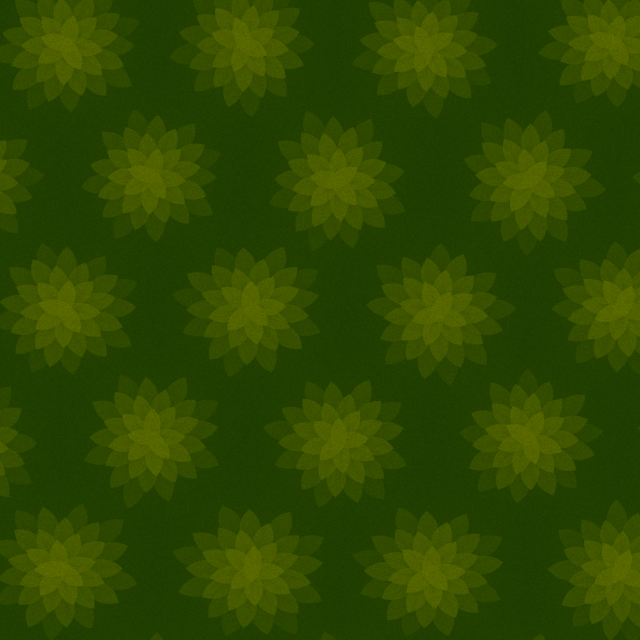
Give the GLSL for this pattern, as a Shadertoy shader.

```glsl
const vec2 SPACING = vec2(0.289, 0.205);
const vec2 FIRST_CENTER = vec2(0.097, 0.107);
const vec2 JITTER = vec2(0.022, 0.012);
const float FLOWER_RADIUS = 0.121;
const int PETALS = 34;
const float CORE_PETALS = 4.0;
const float GOLDEN_ANGLE = 2.39996;
const vec2 INNER_PETAL = vec2(0.026, 0.0115);  // half length, half width
const vec2 OUTER_PETAL = vec2(0.036, 0.0165);
const float PETAL_OPACITY = 0.76;
const float EDGE_SOFTNESS = 0.0013;
const float SHADOW = 0.09;
const float GRAIN_CELLS = 512.0;
const float GRAIN = 0.09;
const vec3 DARK_GREEN = vec3(0.112, 0.232, 0.0);
const vec3 OLIVE = vec3(0.465, 0.495, 0.0);

float hash(vec2 p) {
    vec3 q = fract(vec3(p.xyx) * 0.1031);
    q += dot(q, q.yzx + 33.33);
    return fract((q.x + q.y) * q.z);
}

vec2 hash2(vec2 p) {
    return vec2(hash(p + 17.3), hash(p + 71.9));
}

mat2 rotation(float angle) {
    float c = cos(angle), s = sin(angle);
    return mat2(c, -s, s, c);
}

// Lens-shaped petal lying along x; negative inside.
float petalDistance(vec2 p, float tip, vec2 halfSize) {
    float along = (p.x - tip + halfSize.x) / halfSize.x;
    float width = halfSize.y * (1.0 - pow(abs(along), 2.4));
    float slope = 2.4 * halfSize.y / halfSize.x * pow(abs(along), 1.4);
    return (abs(p.y) - width) / sqrt(1.0 + slope * slope);
}

// Paints translucent petals on a golden-angle spiral, outermost first.
float paintFlower(float light, vec2 p, vec2 id, float aa) {
    vec2 size = hash2(id + 5.0);
    p /= vec2(mix(0.98, 1.07, size.x), mix(0.93, 0.99, size.y));
    float r = length(p) / FLOWER_RADIUS;
    light += 0.11 * exp(-r * r * 1.3);
    if (r > 1.15) return light;

    float turn = 6.28318 * hash(id + 40.0);
    for (int i = PETALS - 1; i >= 0; i--) {
        float n = float(i);
        float age = (n + CORE_PETALS) / (float(PETALS - 1) + CORE_PETALS);
        float vary = hash(id * 7.0 + n);
        float tip = FLOWER_RADIUS * sqrt(age) * mix(0.96, 1.03, vary);
        vec2 q = rotation(turn + n * GOLDEN_ANGLE) * p;
        float d = petalDistance(q, tip, mix(INNER_PETAL, OUTER_PETAL, sqrt(age)));

        float shadow = exp(-max(d, 0.0) / 0.0025);
        light *= 1.0 - SHADOW * shadow * step(0.0, q.x);

        float tone = 0.79 - 0.61 * pow(age, 0.8) + 0.05 * (vary - 0.5);
        tone += 0.9 * (q.x - tip + 0.025);
        float cover = smoothstep(aa, -aa, d);
        light = mix(light, tone, PETAL_OPACITY * cover);
    }
    return light;
}

void mainImage(out vec4 fragColor, in vec2 fragCoord) {
    vec2 uv = fragCoord / iResolution.xy;
    float aa = max(EDGE_SOFTNESS, 0.8 / iResolution.y);
    float light = 0.0;

    // Staggered rows, with the nearest flower in each.
    float nearRow = round((uv.y - FIRST_CENTER.y) / SPACING.y);
    for (int k = -1; k <= 1; k++) {
        float row = nearRow + float(k);
        float stagger = 0.5 * mod(row, 2.0);
        float column = round((uv.x - FIRST_CENTER.x) / SPACING.x - stagger);
        vec2 id = vec2(column, row) + 20.0;
        vec2 center = FIRST_CENTER + SPACING * vec2(column + stagger, row);
        center += JITTER * (hash2(id) - 0.5);
        light = paintFlower(light, uv - center, id, aa);
    }

    // Fine grain.
    vec3 color = mix(DARK_GREEN, OLIVE, light);
    color *= 1.0 + GRAIN * (hash(floor(uv * GRAIN_CELLS)) - 0.5);
    fragColor = vec4(color, 1.0);
}
```
